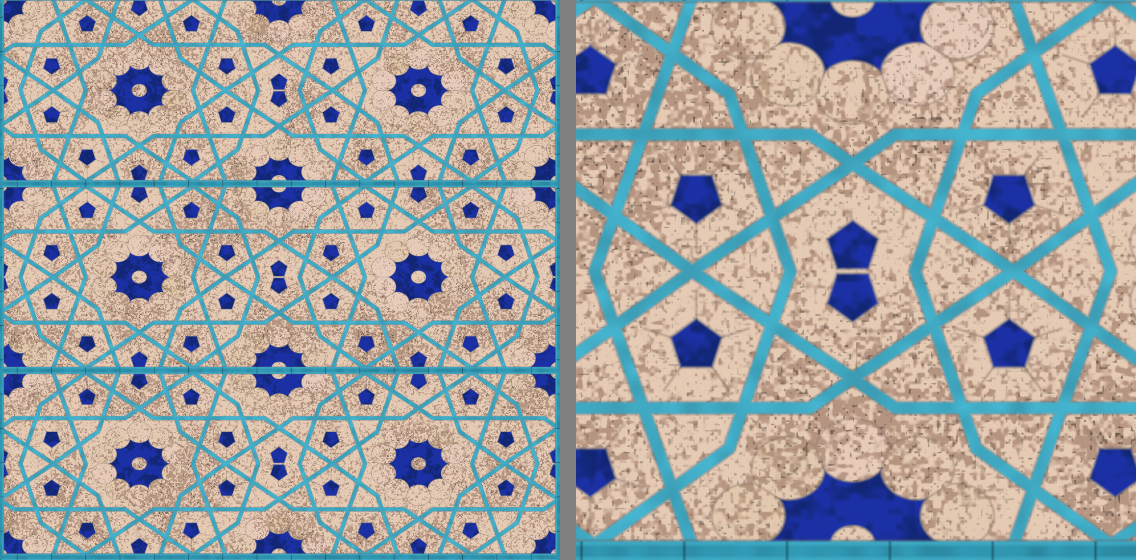
Left: the whole. Right: its middle third, enlarged.
This pattern is drawn by a three.js fragment shader. Its source:

```glsl
// Glazed turquoise strapwork with blue rosettes and pentagons set in speckled stone, in three bands.
#define CANVAS 768.0
#define CELL vec2(383.0, 256.0)
#define HALF_TURN vec2(191.5, 125.0)
#define STRAP 2.6
#define BORDER 4.6
#define SOFT 0.8
#define STONE_LIGHT vec3(0.885, 0.80, 0.745)
#define STONE_DARK vec3(0.70, 0.59, 0.53)
#define TURQUOISE vec3(0.25, 0.66, 0.76)
#define BLUE_LIGHT vec3(0.11, 0.19, 0.65)
#define BLUE_DARK vec3(0.07, 0.15, 0.46)
#define GROUT vec3(0.39, 0.40, 0.43)

varying vec2 vUv;

const float PI = 3.14159;

float hash(vec2 p) {
  vec3 k = fract(p.xyx * 0.1031);
  k += dot(k, k.yzx + 33.33);
  return fract((k.x + k.y) * k.z);
}

float noise(vec2 p) {
  vec2 i = floor(p), f = fract(p);
  f *= f * (3.0 - 2.0 * f);
  vec2 e = vec2(1.0, 0.0);
  return mix(mix(hash(i), hash(i + e), f.x),
             mix(hash(i + e.yx), hash(i + e.xx), f.x), f.y);
}

float segment(vec2 p, vec2 a, vec2 b) {
  vec2 d = b - a;
  return length(p - a - d * clamp(dot(p - a, d) / dot(d, d), 0.0, 1.0));
}

float fill(float d) { return 1.0 - smoothstep(-SOFT, SOFT, d); }

// Half of the straps in a quarter cell; a half turn gives the rest.
float straps(vec2 p) {
  float d = segment(p, vec2(73.5, 0.0), vec2(118.0, 125.0));
  d = min(d, segment(p, vec2(95.0, 62.5), vec2(172.0, 62.5)));
  d = min(d, segment(p, vec2(172.0, 62.5), vec2(191.5, 49.0)));
  d = min(d, segment(p, vec2(191.5, 49.0), vec2(118.0, 0.0)));
  d = min(d, segment(p, vec2(118.0, 0.0), vec2(56.5, 44.0)));
  return min(d, segment(p, vec2(56.5, 44.0), vec2(28.5, 125.0)));
}

// Pentagon pointing down: x = distance to its edge, y = distance to the joints at its corners.
vec2 pentagon(vec2 p) {
  float r = length(p), a = atan(p.x, -p.y), s = 0.4 * PI;
  float edge = r * cos(mod(a, s) - 0.5 * s) - 9.6;
  float joint = r * abs(sin(mod(a + 0.5 * s, s) - 0.5 * s));
  return vec2(edge, max(joint, r - 25.0));
}

// Ten-pointed rosette cut by round petals: x = blue edge, y = petal edge, z = petal index.
vec3 rosette(vec2 p) {
  p.y /= 0.86;
  float r = length(p), sector = atan(p.y, p.x) / (0.2 * PI);
  float a = (fract(sector) - 0.5) * 0.2 * PI;
  float petal = length(r * vec2(cos(a), sin(a)) - vec2(50.0, 0.0)) - 17.0;
  float blue = max(max(r - 43.0, -petal), 10.5 - r);
  petal = max(petal, abs(a) * r - r * 0.1 * PI);
  return vec3(blue, petal, floor(sector));
}

void main() {
  vec2 p = vec2(vUv.x, 1.0 - vUv.y) * CANVAS;
  vec2 fromStar = p - vec2(191.0, 124.0);
  vec2 q = abs(mod(fromStar + 0.5 * CELL, CELL) - 0.5 * CELL);
  vec2 quarter = floor(fromStar / (0.5 * CELL));

  // Gather both halves of the motif.
  float strap = 1e3, blue = 1e3, joint = 1e3, tint = 0.5;
  for (int i = 0; i < 2; i++) {
    vec2 c = i == 0 ? q : HALF_TURN - q;
    strap = min(strap, straps(c));
    vec2 small = pentagon(c - vec2(120.0, 34.0));
    vec2 waist = c - vec2(191.5, 11.0);
    blue = min(blue, min(small.x, pentagon(vec2(waist.x, -waist.y)).x));
    vec3 flower = rosette(c);
    blue = min(blue, flower.x);
    joint = min(joint, min(small.y, abs(flower.y)));
    if (flower.y < 0.0) {
      vec2 id = vec2(flower.z < 1.5 ? quarter.x : 0.0, quarter.y);
      tint = hash(id * 7.0 + flower.z * 3.1 + float(i) * 19.0 + 40.0);
    }
  }

  // Speckled stone with pits and slow stains.
  float stain = noise(p * 0.022 + 5.0);
  float grain = 0.6 * noise(p * 0.55) + 0.4 * noise(p * 0.28 + 31.0);
  grain += 0.35 * (stain - 0.5) + 0.12 * (tint - 0.5);
  vec3 color = mix(STONE_LIGHT, STONE_DARK, smoothstep(0.42, 0.76, grain));
  color *= 1.0 - 0.28 * smoothstep(0.72, 0.95, noise(p * 0.7 + 90.0)) * (0.4 + stain);
  color *= mix(vec3(1.03, 1.0, 0.99), vec3(1.0, 0.98, 0.91), tint);
  color = mix(color, STONE_DARK * 0.8, 0.5 * fill(joint - 0.5));

  // Blue glaze, mottled, in a thin grout edge.
  float mottle = noise(p * 0.09) * 0.6 + noise(p * 0.3) * 0.4;
  vec3 glaze = mix(BLUE_LIGHT, BLUE_DARK, smoothstep(0.35, 0.72, mottle));
  color = mix(color, GROUT, 0.5 * fill(blue - 0.9));
  color = mix(color, glaze, fill(blue));

  // Straps, then the band borders and side edges with their tile joints.
  float wear = 0.92 + 0.16 * noise(p * 0.12 + 12.0);
  color = mix(color, GROUT, 0.4 * fill(strap - STRAP - 0.7));
  color = mix(color, TURQUOISE * wear, fill(strap - STRAP));
  float across = 128.0 - q.y;
  float sides = min(p.x, CANVAS - 1.0 - p.x);
  float border = min(across - BORDER, sides - 5.0);
  vec3 rim = TURQUOISE * vec3(0.72, 0.86, 0.88) * wear;
  rim = mix(rim, TURQUOISE * 1.04, 0.7 * smoothstep(-3.0, -1.0, border));
  float along = across < BORDER ? p.x : p.y;
  rim *= 1.0 - 0.35 * fill(abs(mod(along, 47.0) - 23.5) - 0.5);
  color = mix(color, GROUT, 0.5 * fill(border - 0.8));
  color = mix(color, rim, fill(border));
  gl_FragColor = vec4(color, 1.0);
}
```
